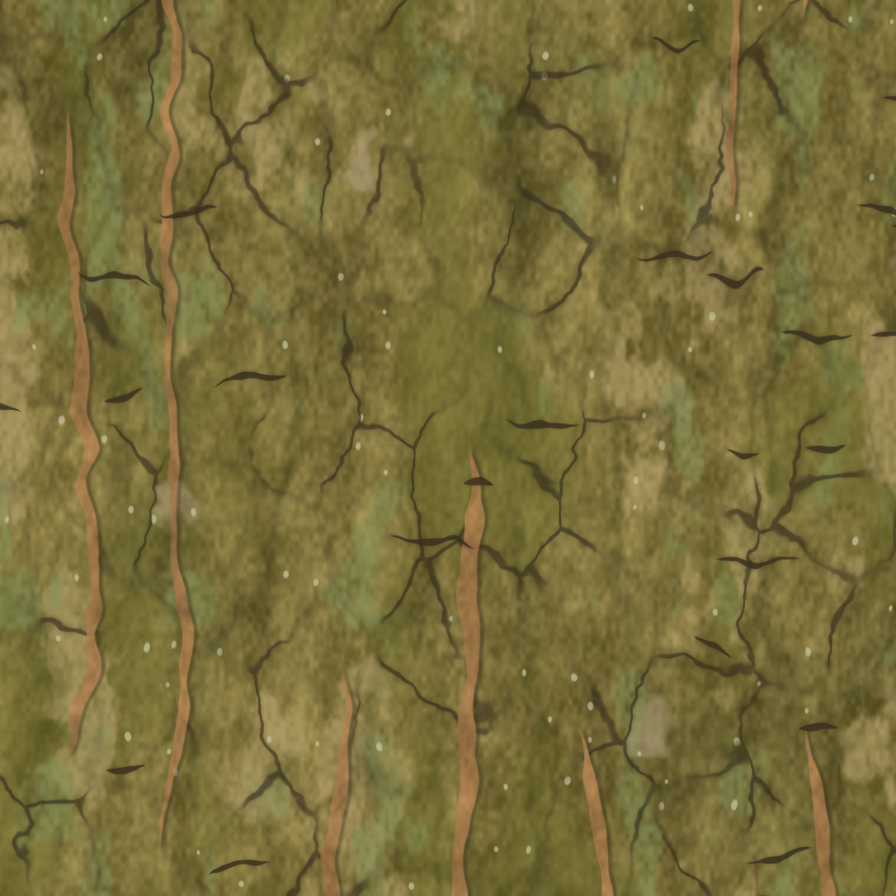
Write a WebGL 1 fragment shader that draws this texture.

```glsl
precision highp float;
// Mossy tree bark: olive plates, rusty vertical seams, short dark cracks and pale lichen.
uniform vec2 u_resolution;

const vec3 SHADE = vec3(0.365, 0.325, 0.145);
const vec3 LIGHT = vec3(0.615, 0.555, 0.315);
const vec3 MOSS = vec3(0.41, 0.41, 0.16);
const vec3 TAN = vec3(0.68, 0.60, 0.40);
const vec3 RUST = vec3(0.62, 0.45, 0.28);
const vec3 CRACK = vec3(0.23, 0.19, 0.12);
const vec3 GREY_LICHEN = vec3(0.69, 0.62, 0.49);
const vec3 GREEN_LICHEN = vec3(0.50, 0.56, 0.34);
const vec3 SPECK = vec3(0.76, 0.77, 0.62);

float hash(vec2 p) {
  vec3 q = fract(p.xyx * 0.1031);
  q += dot(q, q.yzx + 33.33);
  return fract((q.x + q.y) * q.z);
}

vec2 hash2(vec2 p) {
  return vec2(hash(p + 3.7), hash(p + 61.3));
}

float noise(vec2 p) {
  vec2 i = floor(p), f = fract(p);
  f = f * f * (3.0 - 2.0 * f);
  float low = mix(hash(i), hash(i + vec2(1.0, 0.0)), f.x);
  float high = mix(hash(i + vec2(0.0, 1.0)), hash(i + 1.0), f.x);
  return mix(low, high, f.y);
}

float fbm(vec2 p) {
  float sum = 0.0, amp = 0.533;
  for (int i = 0; i < 4; i++) {
    sum += amp * noise(p);
    p = p * 2.03 + 17.1;
    amp *= 0.5;
  }
  return sum;
}

// Gap between the two nearest cell points: zero on plate borders.
float plateBorder(vec2 p) {
  vec2 cell = floor(p);
  float nearest = 9.0, second = 9.0;
  for (int y = -1; y <= 1; y++) {
    for (int x = -1; x <= 1; x++) {
      vec2 id = cell + vec2(float(x), float(y));
      float d = length(id + hash2(id) - p);
      second = min(second, max(nearest, d));
      nearest = min(nearest, d);
    }
  }
  return second - nearest;
}

// Short, nearly horizontal, tapering cracks scattered on a jittered grid.
float shortCracks(vec2 p, vec2 size, float density, float soft) {
  vec2 cell = floor(p / size);
  float mask = 0.0;
  for (int y = -1; y <= 1; y++) {
    for (int x = -1; x <= 1; x++) {
      vec2 id = cell + vec2(float(x), float(y));
      vec2 d = p - (id + hash2(id)) * size;
      float reach = mix(0.018, 0.052, hash(id + 8.1));
      float taper = 1.0 - d.x * d.x / (reach * reach);
      float slope = (hash(id + 5.5) - 0.5) * 0.5;
      float bend = (noise(vec2(d.x * 40.0, hash(id) * 90.0)) - 0.5) * 0.018;
      float width = 0.0034 * taper * (0.5 + noise(p * 70.0));
      float line = 1.0 - smoothstep(width - soft, width + soft, abs(d.y - slope * d.x - bend));
      mask = max(mask, line * step(hash(id + 21.0), density) * smoothstep(0.0, 0.3, taper));
    }
  }
  return mask;
}

// Wandering vertical seam: x is the distance across, y the half width.
vec2 seam(vec2 p, float id, float count) {
  float wander = (noise(vec2(p.y * 3.5, id * 7.3)) - 0.5) * 0.07
    + (noise(vec2(p.y * 24.0, id * 3.1)) - 0.5) * 0.016;
  float x = (id + 0.2 + 0.6 * hash(vec2(id, 4.0))) / count;
  float opening = smoothstep(0.36, 0.72, noise(vec2(p.y * 3.2 + id * 5.0, id)));
  float ragged = 0.6 + 0.8 * noise(vec2(p.y * 38.0, id));
  return vec2(p.x - x - wander, opening * ragged * mix(0.003, 0.0085, hash(vec2(id, 9.0))));
}

// Scattered round spots, at most one inside each grid cell.
float spots(vec2 p, float size, float density, float radius, float soft) {
  vec2 id = floor(p / size);
  vec2 center = (id + 0.25 + 0.5 * hash2(id)) * size;
  float r = radius * mix(0.5, 1.0, hash(id + 12.0));
  return step(hash(id + 31.0), density) * (1.0 - smoothstep(r - soft, r + soft, length(p - center)));
}

void main() {
  float scale = min(u_resolution.x, u_resolution.y);
  vec2 p = gl_FragCoord.xy / scale;
  float soft = max(0.0012, 0.7 / scale);
  vec2 warp = vec2(fbm(p * 16.0), fbm(p * 16.0 + 40.0)) - 0.5;
  vec2 q = p + warp * 0.05;

  // Fibrous, mottled base with fine grain and relief
  float strands = fbm(q * vec2(24.0, 5.0));
  float mottle = fbm(p * vec2(44.0, 28.0));
  float relief = mottle - fbm((p + vec2(-0.003, 0.006)) * vec2(44.0, 28.0));
  float grain = noise(p * vec2(190.0, 120.0));
  float tone = 0.5 + (strands - 0.5) + (mottle - 0.5) * 0.8 + (grain - 0.5) * 0.42 + relief * 0.5;
  vec3 color = mix(SHADE, LIGHT, clamp(tone, 0.0, 1.15));
  color = mix(color, MOSS, 0.45 * smoothstep(0.45, 0.7, fbm(q * vec2(10.0, 4.0) + 70.0)));

  // Pale bare patches and soft dark furrows
  float bare = fbm(q * vec2(10.0, 3.6) + 23.0) + (mottle - 0.5) * 0.3;
  color = mix(color, TAN, smoothstep(0.59, 0.72, bare) * (0.4 + 0.4 * grain));
  float furrow = 1.0 - smoothstep(0.0, 0.11, abs(noise(q * vec2(11.0, 1.6) + 9.0) - 0.5));
  color *= 1.0 - furrow * vec3(0.13, 0.11, 0.14);

  // Lichen blotches and specks
  float blotch = spots(p + warp * 0.09, 0.3, 0.4, 0.032, 0.008);
  color = mix(color, GREY_LICHEN, blotch * (0.35 + 0.5 * mottle));
  float green = smoothstep(0.62, 0.74, fbm(p * vec2(17.0, 9.0) + 130.0));
  color = mix(color, GREEN_LICHEN, green * (0.2 + 0.5 * grain));
  float speck = spots((p + warp * 0.01) * vec2(1.0, 0.7), 0.026, 0.07, 0.0036, soft);
  color = mix(color, SPECK, speck * 0.75);

  // Broken plate borders
  float border = plateBorder(q * vec2(11.0, 6.5));
  float broken = smoothstep(0.48, 0.66, noise(p * vec2(13.0, 10.0) + 51.0));
  color = mix(color, CRACK, (1.0 - smoothstep(0.015, 0.06, border)) * broken * 0.6);
  color *= 1.0 - 0.1 * (1.0 - smoothstep(0.0, 0.16, border));

  // Rusty seams with a shaded flank
  for (int i = 0; i < 7; i++) {
    vec2 s = seam(p, float(i), 7.0);
    float open = smoothstep(0.0005, 0.002, s.y);
    float fill = open * (1.0 - smoothstep(s.y - soft, s.y + soft, abs(s.x)));
    float flank = open * (1.0 - smoothstep(0.0, 0.005, abs(s.x - s.y - 0.002)));
    color = mix(color, CRACK, flank * 0.42);
    color = mix(color, RUST * (0.72 + 0.5 * mottle + 0.12 * grain), fill * 0.85);
  }

  // Short dark cracks with a faint shadow
  vec2 bent = p + warp * 0.012;
  color *= 1.0 - 0.16 * shortCracks(bent, vec2(0.17, 0.1), 0.42, 0.006);
  color = mix(color, CRACK, 0.85 * shortCracks(bent, vec2(0.17, 0.1), 0.42, soft));
  gl_FragColor = vec4(color, 1.0);
}
```
